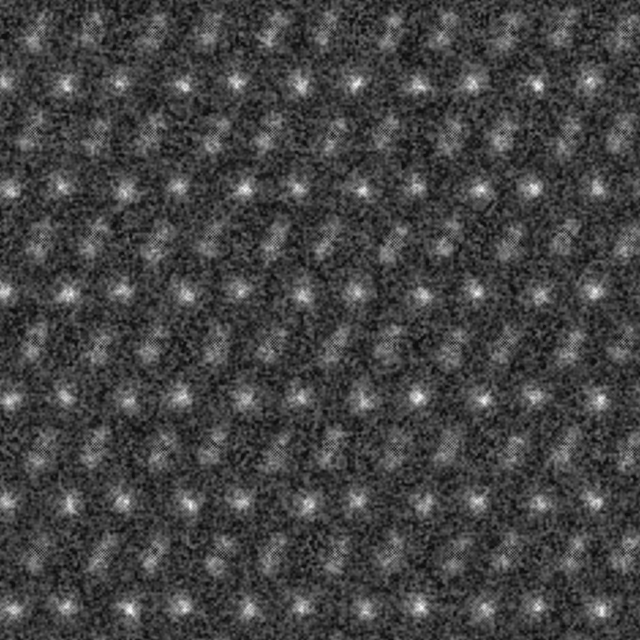
This pattern is drawn by a three.js fragment shader. Its source:

```glsl
varying vec2 vUv;

const float TAU = 6.2831853;
const vec2 ORIGIN = vec2(0.1042, 0.8665);
const vec2 COLUMN_STEP = vec2(0.184, 0.0);
const vec2 ROW_STEP = vec2(0.0938, -0.1638);
const vec2 TWIN_SHIFT = vec2(0.083, 0.005);

float hash(vec2 p) {
  vec3 q = fract(vec3(p.xyx) * 0.1031);
  q += dot(q, q.yzx + 33.33);
  return fract((q.x + q.y) * q.z);
}

float valueNoise(vec2 p) {
  vec2 i = floor(p);
  vec2 f = fract(p);
  f = f * f * (3.0 - 2.0 * f);
  float low = mix(hash(i), hash(i + vec2(1.0, 0.0)), f.x);
  float high = mix(hash(i + vec2(0.0, 1.0)), hash(i + 1.0), f.x);
  return mix(low, high, f.y);
}

vec2 rotate(vec2 p, float angle) {
  float c = cos(angle);
  float s = sin(angle);
  return vec2(c * p.x - s * p.y, s * p.x + c * p.y);
}

float spot(vec2 d, float sigma) {
  return exp(-dot(d, d) / (2.0 * sigma * sigma));
}

// Zero-mean grain mixing two scales
float grain(vec2 p) {
  float fine = valueNoise(p * 235.0 + 17.0);
  float coarse = valueNoise(rotate(p, 0.6) * 165.0 + 171.0);
  return fine + coarse - 1.0;
}

// Fine crossed ripple
float hatch(vec2 p) {
  vec2 wave = sin(p * TAU * 205.0);
  return wave.x * wave.y;
}

// Large spot: wide halo with an off-centre core
float brightSpot(vec2 d) {
  float halo = spot(d - vec2(-0.003, 0.002), 0.0158);
  float core = spot(d - vec2(0.001, -0.001), 0.0066);
  return 0.24 * halo + 0.34 * core;
}

// Slanted pair of small spots
float dumbbell(vec2 d) {
  float upper = spot(d - vec2(0.0072, 0.016), 0.0102);
  float lower = spot(d + vec2(0.0072, 0.016), 0.0118);
  return 0.25 * upper + 0.29 * lower;
}

// One lattice cell: x is light, y is ripple strength, z is extra grain
vec3 motif(vec2 d, vec2 cell) {
  vec3 sum = vec3(0.0);
  for (int k = 0; k < 2; k++) {
    float twin = float(k);
    vec2 seed = cell * 2.0 + vec2(twin + 60.0, 80.0);
    vec2 jitter = 0.003 * (vec2(hash(seed), hash(seed + 31.7)) - 0.5);
    float gain = mix(0.9, 1.1, hash(seed + 9.3));
    vec2 q = d - TWIN_SHIFT * twin - jitter;
    vec2 pairOffset = q - vec2(-0.0449, 0.0857);
    sum.x += gain * (brightSpot(q) + dumbbell(pairOffset));
    sum.y += 0.05 * spot(q, 0.012) + 0.11 * spot(pairOffset, 0.011);
  }
  // Faint upright streak in the wider gap
  vec2 streak = (d - vec2(0.0885, 0.087)) * vec2(1.0, 0.45);
  sum.z = spot(streak, 0.011);
  return sum;
}

vec3 lattice(vec2 p) {
  vec2 d = p - ORIGIN;
  float row = d.y / ROW_STEP.y;
  float column = (d.x - row * ROW_STEP.x) / COLUMN_STEP.x;
  vec2 base = floor(vec2(column, row));
  vec3 sum = vec3(0.0);
  for (int j = 0; j <= 1; j++) {
    for (int i = -1; i <= 1; i++) {
      vec2 cell = base + vec2(float(i), float(j));
      sum += motif(d - cell.x * COLUMN_STEP - cell.y * ROW_STEP, cell);
    }
  }
  return sum;
}

void main() {
  vec3 signal = lattice(vUv);
  float grainAmount = 0.21 + 0.08 * signal.z + 0.15 * signal.x;
  float shade = 0.205 + signal.x + 0.015 * signal.z;
  shade += grainAmount * grain(vUv) + signal.y * hatch(vUv);
  gl_FragColor = vec4(vec3(clamp(shade, 0.06, 0.95)), 1.0);
}
```
